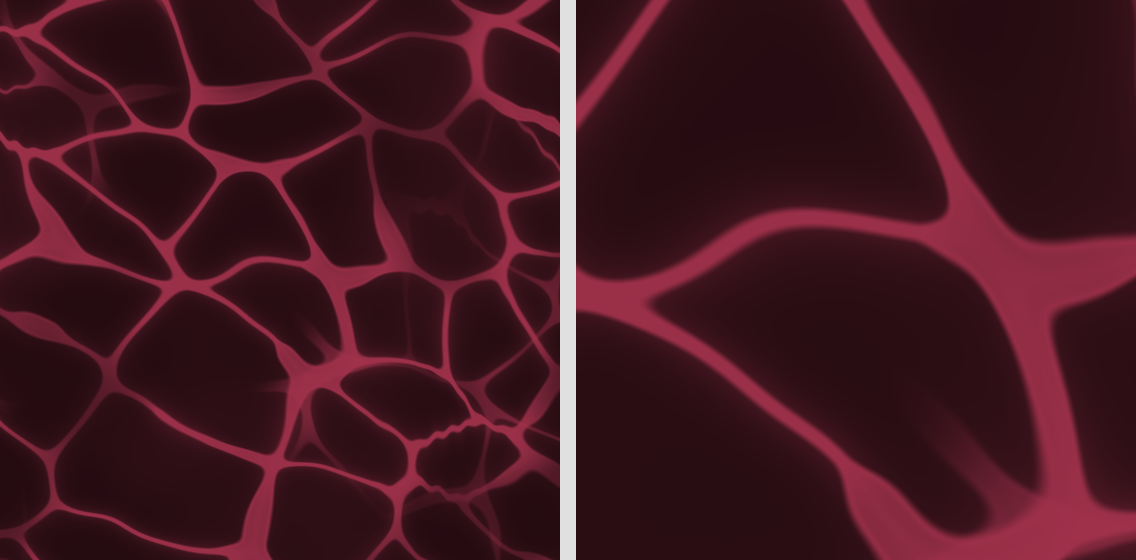
Left, the full canvas; right, a detail of the centre.
A WebGL 1 fragment shader for this texture:

```glsl
precision highp float;
// Glowing crimson web of rippling light filaments over a dark wine background.
uniform vec2 u_resolution;

const vec3 DARK_WINE = vec3(0.145, 0.047, 0.067);
const vec3 ROSE_LIGHT = vec3(0.635, 0.195, 0.298);
const vec2 FLOW = vec2(0.87, -0.493);   // long axis of the cells
const vec2 ACROSS = vec2(0.493, 0.87);

vec2 hash2(vec2 cell) {
  vec2 q = vec2(dot(cell, vec2(127.1, 311.7)), dot(cell, vec2(269.5, 183.3)));
  return fract(sin(q) * 43758.55);
}

// Layered, bent sines in about -1..1.
float waves(vec2 p, float freq, float seed) {
  float sum = 0.0;
  float amp = 0.57;
  for (int i = 0; i < 3; i++) {
    sum += amp * sin(p.x * freq + seed + 1.5 * sin(p.y * freq * 0.8 + seed * 2.3));
    p = vec2(0.6 * p.x - 0.8 * p.y, 0.8 * p.x + 0.6 * p.y);
    freq *= 1.9;
    amp *= 0.5;
  }
  return sum;
}

// Distance to the cell borders, blended so that junctions become webbed.
float borderDistance(vec2 p, float webbing) {
  vec2 base = floor(p);
  vec2 f = p - base;
  vec2 nearCell = vec2(0.0);
  vec2 nearPoint = vec2(0.0);
  float best = 9.0;
  for (int y = -1; y <= 1; y++) {
    for (int x = -1; x <= 1; x++) {
      vec2 cell = vec2(float(x), float(y));
      vec2 r = cell + hash2(base + cell) - f;
      float d = dot(r, r);
      if (d < best) {
        best = d;
        nearCell = cell;
        nearPoint = r;
      }
    }
  }
  float total = 0.0;
  for (int y = -2; y <= 2; y++) {
    for (int x = -2; x <= 2; x++) {
      vec2 cell = nearCell + vec2(float(x), float(y));
      vec2 r = cell + hash2(base + cell) - f;
      vec2 gap = r - nearPoint;
      if (dot(gap, gap) > 0.0001) {
        float d = dot(0.5 * (nearPoint + r), normalize(gap));
        total += exp(-webbing * d);
      }
    }
  }
  return max(-log(max(total, 1e-9)) / webbing, 0.0);
}

// One web of filaments: crisp ribbons that swell and fade, with a soft glow.
float filaments(vec2 p, vec2 cells, float thin, float thick, float seed) {
  vec2 bend = vec2(waves(p, 8.0, seed), waves(p.yx, 9.0, seed + 4.0));
  float rippleMask = smoothstep(0.3, 0.9, waves(p, 5.0, seed + 2.0));
  vec2 q = p + 0.03 * bend;
  q.y += 0.004 * rippleMask * sin(p.x * 170.0 + 4.0 * bend.y);
  vec2 grid = vec2(dot(q, FLOW), dot(q, ACROSS)) * cells + seed * 3.7;
  float d = borderDistance(grid, 22.0) / sqrt(cells.x * cells.y);

  float swell = smoothstep(0.1, 0.95, waves(p, 11.0, seed + 7.0));
  float halfWidth = mix(thin, thick, swell);
  float softness = mix(0.0045, 0.007, swell);
  float ribbon = 1.0 - smoothstep(halfWidth - 0.001, halfWidth + softness, d);
  float rim = exp(-pow((d - halfWidth) / 0.003, 2.0)) * swell;
  float strength = mix(0.4, 1.0, smoothstep(-0.75, -0.1, waves(p, 6.0, seed + 11.0)));
  float body = ribbon * mix(0.9, 0.74, swell) + 0.12 * rim;
  float glow = 0.34 * exp(-d / 0.014);
  return strength * (body + glow * (1.0 - body));
}

void main() {
  vec2 p = gl_FragCoord.xy / u_resolution;

  float mainWeb = filaments(p, vec2(4.2, 6.3), 0.0032, 0.017, 1.3);
  float fineWeb = filaments(p, vec2(3.2, 4.6), 0.0014, 0.009, 5.9);
  fineWeb *= 0.75 * smoothstep(-0.15, 0.6, waves(p, 5.0, 8.4));

  // Faint drifting haze between the filaments.
  float haze = 0.075 * smoothstep(-0.6, 0.9, waves(p, 7.0, 3.1));
  float light = 1.0 - (1.0 - mainWeb) * (1.0 - fineWeb) * (1.0 - haze);

  gl_FragColor = vec4(mix(DARK_WINE, ROSE_LIGHT, clamp(light, 0.0, 1.0)), 1.0);
}
```
